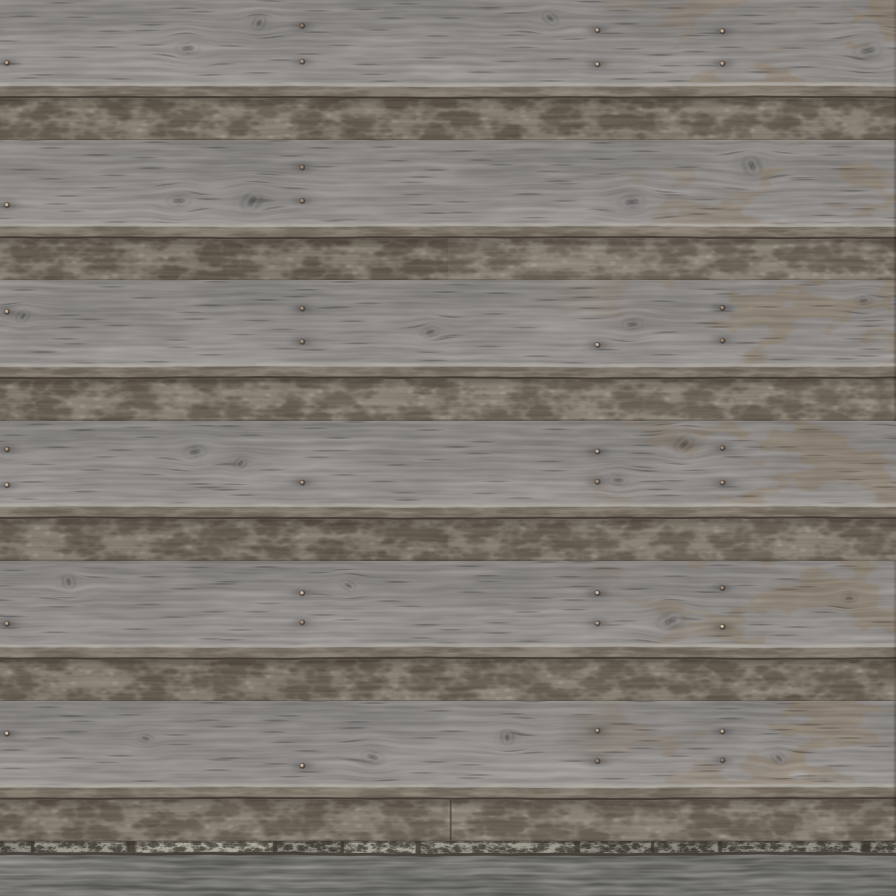
Give the GLSL for this texture, as a WebGL 2 fragment shader.

```glsl
#version 300 es
precision highp float;
uniform vec2 u_resolution;
out vec4 outColor;

const float PITCH = 0.1565;      // height of one step
const float TREAD_END = 0.0925;
const float EDGE_END = 0.0965;
const float NOSING_END = 0.1075;
const float RISER_TOP = 0.1100;
const vec3 GREY_DARK = vec3(0.49, 0.48, 0.47);
const vec3 GREY_LIGHT = vec3(0.595, 0.58, 0.57);
const vec3 BROWN_DARK = vec3(0.40, 0.365, 0.32);
const vec3 BROWN_LIGHT = vec3(0.53, 0.50, 0.45);
const vec3 PALE = vec3(0.67, 0.65, 0.62);
const vec3 SHADOW = vec3(0.23, 0.205, 0.18);
const vec3 STAIN = vec3(0.54, 0.46, 0.35);

vec2 hash2(vec2 p) {
  vec3 q = fract(p.xyx * vec3(0.1031, 0.1030, 0.0973));
  q += dot(q, q.yzx + 33.33);
  return fract((q.xx + q.yz) * q.zy);
}

// Distance to the nearest scattered cell centre
float cells(vec2 p) {
  vec2 id = floor(p), f = fract(p);
  float nearest = 2.0;
  for (int j = -1; j <= 1; j++)
    for (int i = -1; i <= 1; i++) {
      vec2 o = vec2(i, j);
      vec2 d = o + hash2(id + o + 50.0) - f;
      nearest = min(nearest, dot(d, d));
    }
  return sqrt(nearest);
}

float mottle(vec2 p) {
  float m = 0.5 * cells(p) + 0.3 * cells(p * 2.1 + 7.0) + 0.2 * cells(p * 4.3 + 19.0);
  return smoothstep(0.26, 0.62, m);
}

float waves(float x, float seed) {
  return (sin(x * 9.0 + seed * 2.3) + 0.6 * sin(x * 23.0 + seed * 4.1)
        + 0.4 * sin(x * 61.0 + seed) + 0.25 * sin(x * 143.0 - seed)) / 2.25;
}

float band(float a, float b, float x, float px) {
  return smoothstep(a - px, a + px, x) - smoothstep(b - px, b + px, x);
}

// Fine fibres along x, roughly -0.5 to 0.5
float grain(vec2 p, float seed) {
  float bend = p.y + 0.0025 * waves(p.x * 0.7, seed);
  float fibre = cells(vec2(p.x * 8.0, bend * 240.0)) - 0.45;
  return 0.7 * fibre + 0.12 * sin(bend * 620.0 + 2.0 * waves(p.x, seed + 3.0))
       + 0.3 * (cells(vec2(p.x * 26.0, bend * 130.0)) - 0.45);
}

// x: darkness of the knots, y: how far they push the grain aside
vec2 knots(vec2 p, float row) {
  vec2 result = vec2(0.0);
  for (int i = 0; i < 4; i++) {
    vec2 h = hash2(vec2(row * 5.0 + 2.0, float(i) * 3.0 + 11.0));
    vec2 d = p - vec2((float(i) + h.x) * 0.25, 0.014 + 0.055 * h.y);
    float size = 0.006 + 0.006 * fract(h.x * 7.0 + h.y);
    float r = length(d * vec2(0.75, 1.0)) / size;
    float rings = 0.5 + 0.5 * sin(r * 9.0 + 2.0 * sin(atan(d.y, d.x) * 2.0 + h.x * 6.0));
    result.x += exp(-r * r * 1.4) * (0.2 + 0.5 * rings) + 0.5 * exp(-r * r * 18.0);
    result.y += d.y * exp(-r * r * 0.3) * 0.7;
  }
  return result;
}

vec3 tread(vec2 p, float y, float row) {
  vec2 k = knots(vec2(p.x, y), row);
  vec2 q = vec2(p.x, p.y - k.y);
  float cloud = mottle(p * vec2(5.0, 19.0));
  float tone = 0.28 + 0.5 * smoothstep(0.0, TREAD_END, y) + 0.35 * (cloud - 0.4);
  vec3 c = mix(GREY_DARK, GREY_LIGHT, tone + 0.06 * waves(p.x * 0.5, row));
  float stain = smoothstep(0.5, 0.9, p.x) * smoothstep(0.55, 0.95, mottle(p * vec2(9.0, 17.0) + 31.0));
  c = mix(c, STAIN, 0.4 * stain);
  c += 0.11 * grain(q, row);
  float crack = smoothstep(0.17, 0.03, cells(vec2(q.x * 8.0, q.y * 105.0) + row * 9.0));
  return c * (1.0 - 0.19 * crack) * (1.0 - 0.32 * min(k.x, 1.0));
}

vec3 riser(vec2 p, float y, float row) {
  float patches = mottle(p * vec2(20.0, 38.0) + 13.0) + 0.18 * waves(p.x, row + 8.0);
  vec3 c = mix(BROWN_DARK, BROWN_LIGHT, clamp(patches, 0.0, 1.0));
  float chips = smoothstep(0.25, 0.08, cells(p * vec2(48.0, 76.0)));
  c = mix(c, PALE, 0.3 * chips * patches) + 0.09 * grain(p, row + 5.0);
  c += 0.035 * (hash2(vec2(floor(p.x * 2.0), row + 30.0)).x - 0.5);
  return c * mix(0.8, 1.0, smoothstep(RISER_TOP, RISER_TOP + 0.012, y));
}

// Paired nails in four columns, with a dark rim and a stain beside each
vec3 addNails(vec3 c, vec2 p, float row, float px) {
  for (int n = 0; n < 8; n++) {
    float column = float(n / 2), pair = float(n % 2);
    vec2 h = hash2(vec2(row * 3.0 + 4.0, float(n) + 70.0));
    float x = 0.008 + 0.3295 * column - 0.19 * step(2.5, column);
    vec2 d = p - vec2(x, 0.033 + 0.037 * pair + 0.008 * (h.y - 0.5));
    float shown = step(0.2, h.x);
    c *= 1.0 - 0.22 * shown * exp(-dot(d * vec2(90.0, 200.0), d * vec2(90.0, 200.0)));
    c = mix(c, SHADOW, 0.7 * shown * (1.0 - smoothstep(0.0032 - px, 0.0032 + px, length(d))));
    float head = 1.0 - smoothstep(0.0018 - px, 0.0018 + px, length(d + vec2(0.0006)));
    c = mix(c, mix(vec3(0.55, 0.47, 0.4), vec3(0.86, 0.76, 0.66), h.y), shown * head);
  }
  return c;
}

vec3 stepColor(vec2 p, float y, float row, float px) {
  float wobble = 0.0009 * waves(p.x, row);
  float e = y + wobble;
  vec3 c = addNails(tread(p, y, row), vec2(p.x, y), row, px);
  float wear = mottle(p * vec2(16.0, 70.0));
  vec3 nosing = mix(BROWN_DARK, BROWN_LIGHT, 0.35 + 0.6 * wear) + 0.1 * grain(p, row);
  c = mix(c, mix(GREY_LIGHT, PALE, 0.5 + 0.6 * wear), band(TREAD_END, EDGE_END, e, px + 0.001));
  c = mix(c, nosing, smoothstep(EDGE_END - px, EDGE_END + px, e));
  c = mix(c, SHADOW, 0.85 * band(NOSING_END, RISER_TOP, e, px));
  c = mix(c, riser(p, y, row), smoothstep(RISER_TOP - px, RISER_TOP + px, e));
  float joint = band(0.502, 0.504, p.x, px) * step(4.5, row) * step(RISER_TOP, y);
  return mix(c, SHADOW, 0.65 * max(joint, 0.5 * band(PITCH - 0.0015, PITCH + 0.01, y, px)));
}

// Chipped stone sill above one dark plank
vec3 baseColor(vec2 p, float y, float px) {
  float rough = mottle(p * vec2(65.0, 120.0));
  vec3 plank = mix(vec3(0.41, 0.41, 0.39), GREY_DARK, mottle(p * vec2(6.0, 42.0))) + 0.2 * grain(p, 9.0);
  vec3 stone = mix(vec3(0.29, 0.28, 0.25), vec3(0.59, 0.58, 0.54), rough);
  float bottom = 0.0125 + 0.0015 * waves(p.x, 4.0);
  float slab = p.x * 9.0 + 0.3 * sin(p.x * 17.0);
  float joint = 1.0 - smoothstep(0.015, 0.03 + 9.0 * px, abs(fract(slab) - 0.5));
  stone = mix(stone * (0.9 + 0.25 * hash2(vec2(floor(slab + 0.5), 5.0)).x), SHADOW, 0.8 * joint);
  vec3 c = mix(plank, SHADOW, 0.8 * band(bottom, bottom + 0.0035, y, px));
  c = mix(c, stone, 1.0 - smoothstep(bottom - px, bottom + px, y));
  return mix(c, SHADOW, 0.5 * band(-0.002, 0.0018, y, px));
}

void main() {
  vec2 uv = gl_FragCoord.xy / u_resolution;
  vec2 p = vec2(uv.x, 1.0 - uv.y);
  float px = 0.8 / min(u_resolution.x, u_resolution.y);
  float row = floor(p.y / PITCH);
  float y = p.y - row * PITCH;
  vec3 c = row < 5.5 ? stepColor(p, y, row, px) : baseColor(p, y, px);
  c *= 1.0 - 0.35 * smoothstep(0.996, 1.0, p.x) * hash2(vec2(row, 90.0)).x;
  outColor = vec4(clamp(c, 0.0, 1.0), 1.0);
}
```
